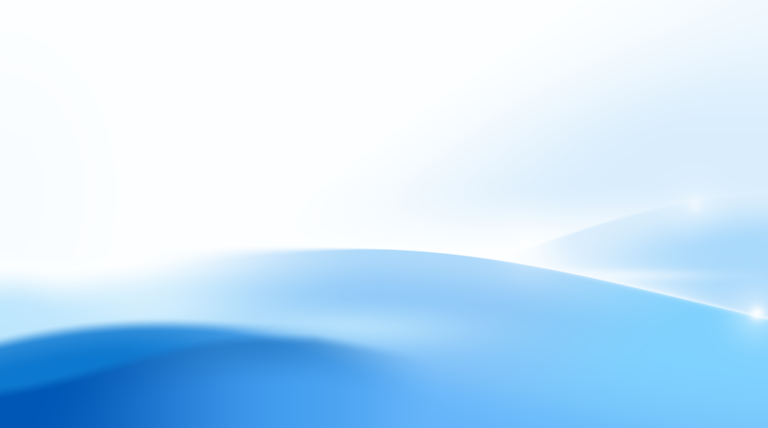
Write a WebGL 2 fragment shader that draws this background.

```glsl
#version 300 es
precision highp float;

uniform vec2 u_resolution;
out vec4 fragColor;

// Palette
const vec3 WHITE = vec3(0.99, 0.997, 1.0);
const vec3 MIST = vec3(0.85, 0.93, 0.99);
const vec3 ICE = vec3(0.74, 0.90, 0.99);
const vec3 SKY = vec3(0.55, 0.78, 0.97);
const vec3 AQUA = vec3(0.50, 0.82, 0.995);
const vec3 AZURE = vec3(0.40, 0.71, 0.98);
const vec3 COBALT = vec3(0.05, 0.47, 0.81);
const vec3 NAVY = vec3(0.0, 0.34, 0.71);
const vec3 STEEL = vec3(0.17, 0.50, 0.80);

// Glow centres and strengths
const vec3 GLOWS[3] = vec3[3](
    vec3(0.688, 0.432, 0.85), vec3(0.905, 0.521, 0.55), vec3(0.986, 0.268, 0.95));
const float GLOW_CORE = 0.018;
const float GLOW_HALO = 0.065;
const float RIM_WIDTH = 0.004;

// Height of each crest across the canvas
float hillCrest(float x) {
    float d = 1.0 - x;
    return 0.547 - d * d * (1.75 - 1.5 * d);
}

float mainCrest(float x) {
    float d = x - 0.47;
    float bend = d > 0.0 ? 0.95 - 0.7 * d : 0.31;
    return 0.418 - d * d * bend + 0.036 * exp(-x * x / 0.0036);
}

float swellCrest(float x) {
    float d = x - 0.21;
    float bend = d > 0.0 ? 0.88 - 0.65 * d : 1.0;
    return 0.246 - d * d * bend;
}

float frontCrest(float x) {
    float rise = 0.08 + 0.132 * smoothstep(-0.05, 0.34, x);
    return min(rise, swellCrest(x) - 0.004);
}

// Soft elliptical spot
float spot(vec2 p, vec2 centre, vec2 radius) {
    vec2 q = (p - centre) / radius;
    return exp(-dot(q, q));
}

vec3 skyColor(vec2 p) {
    float diagonal = p.x - 0.30 - 0.72 * (p.y - 0.45);
    float blue = smoothstep(0.0, 0.42, diagonal);
    blue *= smoothstep(0.40, 0.58, p.y) * (1.0 - 0.6 * smoothstep(0.65, 1.0, p.y));
    vec3 c = mix(WHITE, MIST, blue);
    return mix(c, MIST, 0.13 * spot(p, vec2(0.0, 0.55), vec2(0.12, 0.3)));
}

vec3 hillColor(vec2 p, float depth) {
    vec3 c = mix(MIST, vec3(0.66, 0.85, 0.985), smoothstep(0.0, 0.12, depth) * smoothstep(0.68, 0.95, p.x));
    float aboveMain = p.y - mainCrest(p.x);
    c = mix(c, WHITE, 0.65 * exp(-aboveMain / 0.035) * smoothstep(1.05, 0.8, p.x));
    return mix(c, WHITE, 0.5 * spot(p, vec2(0.80, 0.357), vec2(0.12, 0.014)));
}

vec3 mainColor(vec2 p, float depth) {
    vec3 c = mix(vec3(0.68, 0.85, 0.98), SKY, smoothstep(0.0, 0.13, depth));
    // Pale left shoulder
    vec3 pale = mix(WHITE, ICE, smoothstep(0.0, 0.11, depth));
    c = mix(c, pale, smoothstep(0.50, 0.16, p.x));
    c = mix(c, WHITE, 0.35 * spot(p, vec2(0.20, 0.29), vec2(0.12, 0.06)));
    // Pale trough and bright right side
    c = mix(c, ICE, 0.9 * spot(p, vec2(0.45, 0.225), vec2(0.15, 0.055)));
    return mix(c, AQUA, smoothstep(0.68, 0.95, p.x + 0.5 * depth));
}

void main() {
    vec2 p = gl_FragCoord.xy / u_resolution;
    float aspect = u_resolution.x / u_resolution.y;
    float aa = 1.0 / u_resolution.y;

    vec3 color = skyColor(p);

    // Distant hill, dissolving to the left
    float depth = hillCrest(p.x) - p.y;
    float cover = smoothstep(-aa, 2.0 * aa + 0.004, depth) * smoothstep(0.65, 0.76, p.x);
    color = mix(color, hillColor(p, depth), cover);

    // Main wave, blurred at the left and crisp at the right
    depth = mainCrest(p.x) - p.y;
    float blur = mix(0.025, aa, smoothstep(0.2, 0.52, p.x));
    cover = smoothstep(-blur, blur, depth);
    color = mix(color, mainColor(p, max(depth, 0.0)), cover);
    float rim = exp(-abs(depth) / RIM_WIDTH) * smoothstep(0.55, 0.85, p.x);
    color = mix(color, WHITE, 0.6 * rim);

    // Deep swell, melting into the lower right
    depth = swellCrest(p.x) - p.y;
    blur = mix(0.014, 0.13, smoothstep(0.28, 0.75, p.x));
    vec3 swell = mix(COBALT, AZURE, smoothstep(0.12, 0.58, p.x));
    swell = mix(mix(swell, SKY, 0.25), swell, smoothstep(0.0, 0.08, depth));
    color = mix(color, swell, smoothstep(-blur, 1.6 * blur, depth));

    // Front swell, dark along its crest
    depth = frontCrest(p.x) - p.y;
    vec3 lit = mix(NAVY, vec3(0.28, 0.63, 0.95), smoothstep(0.02, 0.42, p.x));
    vec3 front = mix(mix(NAVY, STEEL, smoothstep(0.05, 0.32, p.x)), lit, smoothstep(0.0, 0.12, depth));
    cover = smoothstep(-0.012, 0.02, depth) * smoothstep(0.58, 0.30, p.x);
    color = mix(color, front, cover);

    // Light points
    for (int i = 0; i < 3; i++) {
        float r = length((p - GLOWS[i].xy) * vec2(aspect, 1.0));
        float light = 0.6 * exp(-r * r / (GLOW_CORE * GLOW_CORE)) + 0.4 * exp(-r * r / (GLOW_HALO * GLOW_HALO));
        color = mix(color, WHITE, GLOWS[i].z * light);
    }

    fragColor = vec4(color, 1.0);
}
```
